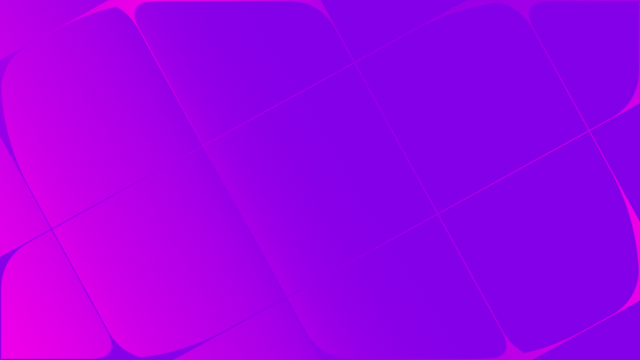
Reproduce this background procedurally as a Shadertoy shader.

```glsl
// Pseudo-random gradient direction for a lattice corner
vec2 cornerGradient(vec2 corner) {
    float angle = 6.2832 * fract(sin(dot(corner, vec2(127.1, 311.7))) * 43758.5);
    return vec2(cos(angle), sin(angle));
}

float gradientNoise(vec2 p) {
    vec2 i = floor(p), f = fract(p);
    vec2 w = f * f * (3.0 - 2.0 * f), e = vec2(0, 1);
    float low = mix(dot(cornerGradient(i), f),
                    dot(cornerGradient(i + e.yx), f - e.yx), w.x);
    float high = mix(dot(cornerGradient(i + e), f - e),
                     dot(cornerGradient(i + 1.0), f - 1.0), w.x);
    return mix(low, high, w.y);
}

float smoothMax(float a, float b, float k) {
    float h = max(k - abs(a - b), 0.0) / k;
    return max(a, b) + 0.25 * h * h * k;
}

float boxDistance(vec2 p, vec2 halfSize) {
    vec2 d = abs(p) - halfSize;
    return max(d.x, d.y);
}

float glow(vec2 p, vec2 center, float spread) {
    vec2 d = p - center;
    return exp(-dot(d, d) / spread);
}

void mainImage(out vec4 fragColor, in vec2 fragCoord) {
    vec2 p = fragCoord / iResolution.y;
    vec2 canvas = iResolution.xy / iResolution.y;
    float pixel = 1.0 / iResolution.y;

    // Tilted square grid
    vec2 origin = vec2(0.1435, 0.3634);
    vec2 across = vec2(0.876, 0.482), down = vec2(0.482, -0.876);
    float cellSize = 0.480;
    vec2 grid = vec2(dot(p - origin, across), dot(p - origin, down)) / cellSize;
    vec2 local = fract(grid);
    vec2 middle = (floor(grid) + 0.5) * cellSize;
    vec2 center = origin + across * middle.x + down * middle.y;

    // Tiles centered on the canvas bend away from its border
    float tile = boxDistance((local - 0.5) * cellSize, vec2(0.5 * cellSize - 0.0012));
    if (boxDistance(center - 0.5 * canvas, 0.5 * canvas) < 0.0) {
        float border = boxDistance(p - 0.5 * canvas, 0.5 * canvas - 0.003);
        tile = smoothMax(tile, border, 0.08);
    }

    // Tile shade: diagonal fade with a faint bevel
    float face = 0.565 + 0.367 * (1.05 - 0.61 * p.y - p.x);
    face = min(smoothMax(face, 0.515, 0.07), 0.93);
    float bevel = 0.04 * exp(-9.0 * local.x) - 0.03 * exp(-9.0 * (1.0 - local.x));
    face += bevel * smoothstep(0.515, 0.62, face);

    // Gap shade: two pink glows over violet
    float gap = 0.53 + 0.40 * glow(p, vec2(0.46, 1.0), 0.18)
                     + 0.40 * glow(p, vec2(canvas.x, 0.35), 0.35);

    float red = mix(face, gap, smoothstep(-pixel, pixel, tile));
    red += 0.025 * gradientNoise(p * 230.0);
    fragColor = vec4(red, 0.0, 0.91, 1.0);
}
```
